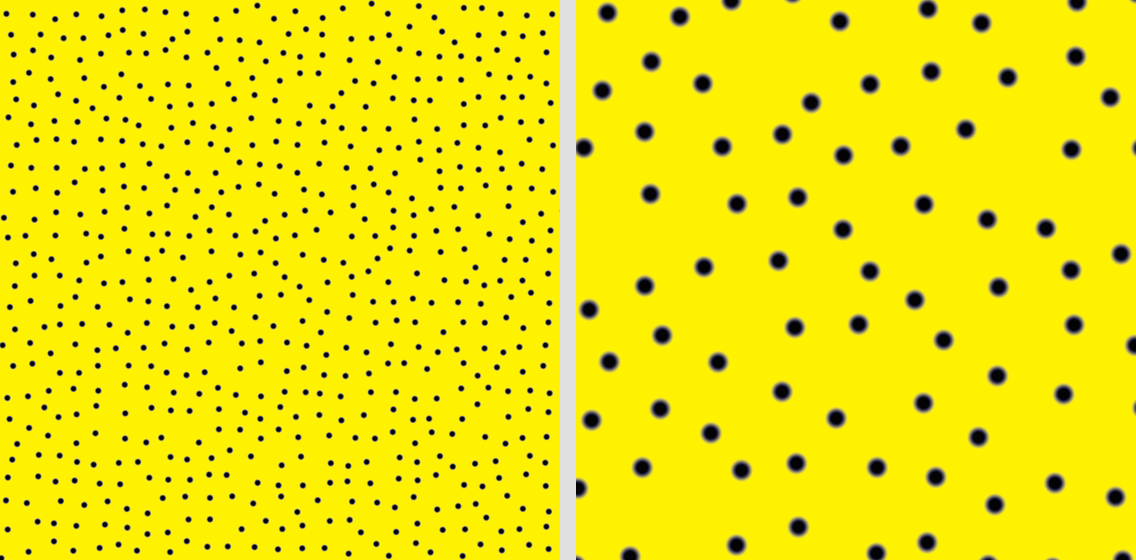
Left, the full canvas; right, a detail of the centre.
Give the GLSL for this pattern, as a WebGL 1 fragment shader.

```glsl
precision highp float;
// Small soft black dots with a greyish rim, scattered evenly on flat yellow.
// Each grid cell holds one jittered dot; a repulsion step pushes crowded
// neighbours apart, and the distance to the nearest dot gives the colour.

uniform vec2 u_resolution;

const float CELLS = 25.0;         // dots along one side of the canvas
const float JITTER = 0.8;         // random spread, in cells
const float SPACING = 0.96;       // wanted distance between dots, in cells
const float MAX_PUSH = 0.6;       // limit of the repulsion, in cells
const float DOT_RADIUS = 0.0051;  // middle of the soft edge, in canvas units
const float EDGE_WIDTH = 0.0045;  // width of the soft edge, in canvas units

const vec3 YELLOW = vec3(1.0, 0.95, 0.0);
const vec3 BLACK = vec3(0.01);
const float RIM_BLUE = 0.36;      // blue that turns the rim grey

vec2 hash2(vec2 p) {
  vec2 q = vec2(dot(p, vec2(127.1, 311.7)), dot(p, vec2(269.5, 183.3)));
  return fract(sin(q) * 43758.5453);
}

vec2 jitteredPoint(vec2 cell, float jitter) {
  return cell + 0.5 + (hash2(cell) - 0.5) * jitter;
}

// Dot centre after moving away from neighbours closer than the spacing
vec2 relaxedPoint(vec2 cell, float jitter, float spacing) {
  vec2 point = jitteredPoint(cell, jitter);
  vec2 push = vec2(0.0);
  for (int y = -1; y <= 1; y++) {
    for (int x = -1; x <= 1; x++) {
      vec2 away = point - jitteredPoint(cell + vec2(x, y), jitter);
      float gap = length(away);
      push += 0.5 * away / max(gap, 0.001) * max(spacing - gap, 0.0);
    }
  }
  return point + clamp(push, -MAX_PUSH, MAX_PUSH);
}

// Distance from p to the nearest dot centre, in cells
float nearestDot(vec2 p, float jitter, float spacing) {
  vec2 home = floor(p);
  float nearest = 4.0;
  for (int y = -1; y <= 1; y++) {
    for (int x = -1; x <= 1; x++) {
      vec2 centre = relaxedPoint(home + vec2(x, y), jitter, spacing);
      nearest = min(nearest, distance(p, centre));
    }
  }
  return nearest;
}

// Blend from ink to ground, with extra blue in the half-tones
vec3 softInk(vec3 ink, vec3 ground, float t, float rimBlue) {
  float rim = pow(max(4.0 * t * (1.0 - t), 0.0001), 0.6);
  return mix(ink, ground, t) + vec3(0.0, 0.0, rimBlue * rim);
}

void main() {
  float side = min(u_resolution.x, u_resolution.y);
  vec2 uv = gl_FragCoord.xy / side;

  float dist = nearestDot(uv * CELLS, JITTER, SPACING) / CELLS;
  float halfEdge = 0.5 * max(EDGE_WIDTH, 1.5 / side);
  float t = smoothstep(DOT_RADIUS - halfEdge, DOT_RADIUS + halfEdge, dist);

  // Flat ground stays pure: the rim only exists inside the soft edge
  float rimBlue = RIM_BLUE * step(t, 0.999);
  gl_FragColor = vec4(softInk(BLACK, YELLOW, t, rimBlue), 1.0);
}
```
